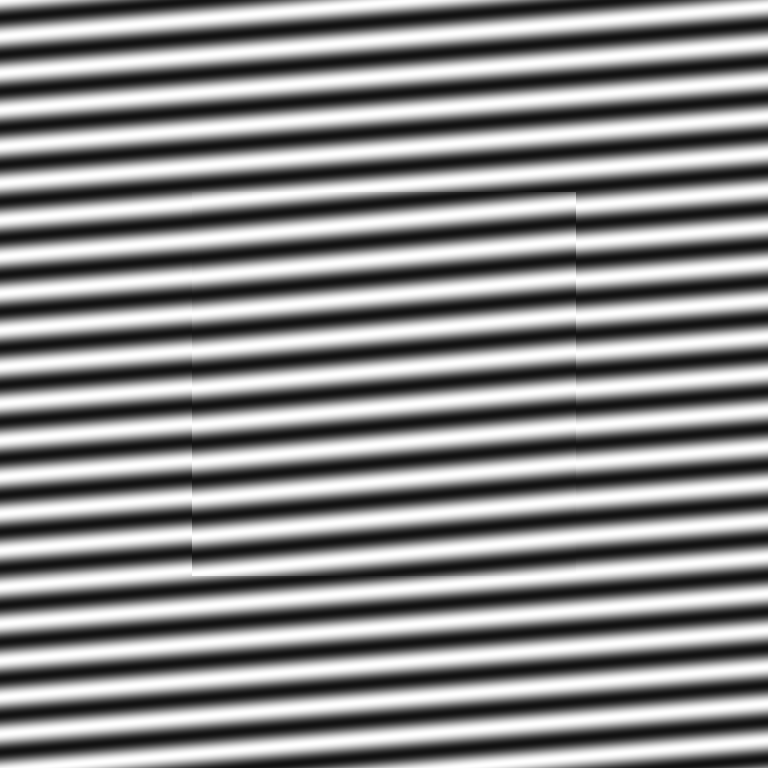
Give the GLSL for this pattern, as a WebGL 2 fragment shader.

```glsl
#version 300 es
precision highp float;
// Draws a soft tilted sine grating with a slightly displaced central square.

uniform vec2 u_resolution;
out vec4 outColor;

const float TAU = 6.2831853;
const vec3 DARK = vec3(0.07);
const vec3 LIGHT = vec3(1.0);

// Sine wave from 0 to 1; its bands climb to the right by the tilt in degrees.
float grating(vec2 p, float cycles, float tiltDegrees, float phase) {
    float tilt = radians(tiltDegrees);
    float across = dot(p, vec2(-sin(tilt), cos(tilt)));
    return 0.5 + 0.5 * cos(TAU * (across * cycles - phase));
}

// Smooth coverage of a centred square.
float squareMask(vec2 p, float halfSide, float edge) {
    float d = max(abs(p.x), abs(p.y)) - halfSide;
    return 1.0 - smoothstep(-edge, edge, d);
}

void main() {
    float side = min(u_resolution.x, u_resolution.y);
    vec2 p = (gl_FragCoord.xy - 0.5 * u_resolution) / side;

    // Surround and inset differ a little in pitch and tilt.
    float surround = grating(p, 21.0, 5.0, 0.38);
    float inset = grating(p, 20.8, 5.5, 0.38);
    float wave = mix(surround, inset, squareMask(p, 0.25, 0.5 / side));

    outColor = vec4(mix(DARK, LIGHT, wave), 1.0);
}
```
